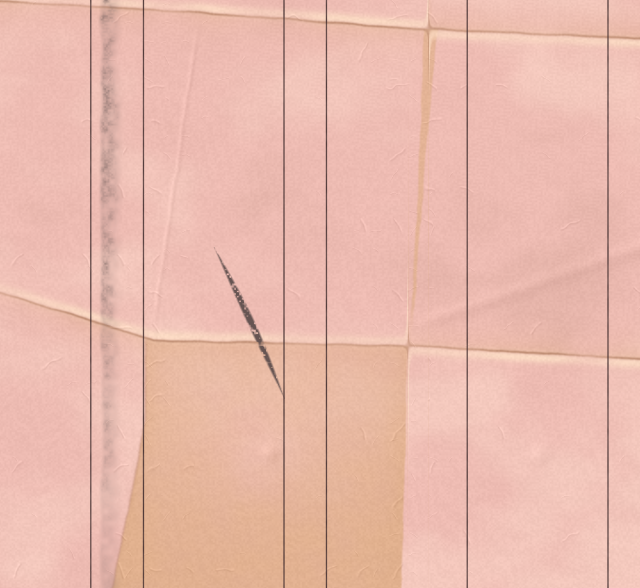
This texture is drawn by a Shadertoy shader. Its source:

```glsl
// Aged pink ledger paper with six ruled vertical lines, two folds and a tan stain.
// Noise mottles the sheet, embossed distance fields make the wrinkles, and grain
// breaks up the graphite smudge and the tapered pencil stroke.

const vec3 PINK = vec3(0.932, 0.735, 0.700);
const vec3 PALE = vec3(0.955, 0.785, 0.740);
const vec3 DUSK = vec3(0.870, 0.680, 0.635);
const vec3 CREAM = vec3(0.985, 0.860, 0.765);
const vec3 TAN = vec3(0.880, 0.690, 0.555);
const vec3 BROWN = vec3(0.700, 0.500, 0.395);
const vec3 GRAPHITE = vec3(0.400, 0.330, 0.320);
const vec3 INK = vec3(0.270, 0.190, 0.190);

float hash(vec2 p) {
  return fract(sin(dot(p, vec2(127.1, 311.7))) * 43758.5);
}

float noise(vec2 p) {
  vec2 i = floor(p), f = fract(p);
  f = f * f * (3.0 - 2.0 * f);
  return mix(mix(hash(i), hash(i + vec2(1, 0)), f.x),
             mix(hash(i + vec2(0, 1)), hash(i + 1.0), f.x), f.y);
}

float fbm(vec2 p) {
  float sum = 0.0, amp = 0.53;
  for (int i = 0; i < 4; i++) {
    sum += amp * noise(p);
    p = p * 2.03 + 17.3;
    amp *= 0.5;
  }
  return sum;
}

float bell(float d, float width) { return exp(-d * d / (width * width)); }

// Height of a fold running through four points
float foldHeight(float x, vec4 xs, vec4 ys) {
  vec3 t = clamp((x - xs.xyz) / (xs.yzw - xs.xyz), 0.0, 1.0);
  return ys.x + dot(t, ys.yzw - ys.xyz);
}

// Position along a segment (0 to 1) and signed distance to its left
vec2 segmentFrame(vec2 p, vec2 a, vec2 b) {
  vec2 dir = b - a, q = p - a;
  return vec2(dot(q, dir) / dot(dir, dir), (dir.x * q.y - dir.y * q.x) / length(dir));
}

// Light on one side and shade on the other, fading at both ends
float emboss(vec2 frame, float width) {
  float ends = smoothstep(0.0, 0.15, frame.x) * smoothstep(0.0, 0.15, 1.0 - frame.x);
  return 2.0 * frame.y / width * bell(frame.y, width) * ends;
}

float dimple(vec2 p, vec2 center) {
  vec2 q = (p - center) / 0.015;
  return (q.y - q.x) * exp(-dot(q, q));
}

// Short random wrinkles, at most one per cell
float wrinkles(vec2 p, float cells, float chance) {
  vec2 id = floor(p * cells), q = fract(p * cells) - 0.5;
  float angle = (hash(id + 3.1) - 0.5) * 2.4;
  vec2 arm = vec2(cos(angle), sin(angle)) * mix(0.15, 0.4, hash(id + 7.7));
  q.y += 0.12 * (noise(q * 5.0 + id) - 0.5);
  return emboss(segmentFrame(q, -arm, arm), 0.035) * step(hash(id), chance);
}

// Bright ridge beside a brown groove; the lit side swaps at flipX
vec3 addFold(vec3 col, vec2 p, float d, float flipX) {
  float s = d * mix(1.0, -1.0, smoothstep(-0.01, 0.01, p.x - flipX));
  float wear = 0.55 + 0.7 * noise(p * vec2(14, 5));
  col = mix(col, TAN, 0.4 * wear * exp(-abs(s) / 0.025) * smoothstep(-0.002, 0.002, -s));
  col = mix(col, CREAM, 0.75 * wear * bell(s - 0.007, 0.009));
  return mix(col, BROWN, 0.6 * wear * bell(s + 0.001, 0.0024));
}

void mainImage(out vec4 fragColor, in vec2 fragCoord) {
  vec2 p = fragCoord / iResolution.y;
  float aa = 0.7 / iResolution.y;
  float grain = noise(p * 330.0), wobble = fbm(p * 24.0) - 0.5;

  // Mottled paper
  float cloud = fbm(p * vec2(4, 6) + 5.0);
  vec3 col = mix(PINK, PALE, smoothstep(0.48, 0.78, cloud));
  col = mix(col, DUSK, 0.55 * (1.0 - smoothstep(0.2, 0.47, cloud)));

  // Fold distances
  float upper = p.y - foldHeight(p.x, vec4(0, 0.347, 0.729, 1.088), vec4(0.999, 0.979, 0.95, 0.933));
  float lower = p.y - foldHeight(p.x, vec4(0, 0.262, 0.694, 1.088), vec4(0.504, 0.422, 0.412, 0.388));
  upper += 0.004 * wobble;
  lower += 0.004 * wobble;

  // Tan panel below the lower fold, and the tapering strip above it
  float left = p.x - min(0.248, 0.191 + 0.2 * p.y) + 0.005 * wobble;
  float side = min(left, 0.683 + 0.026 * p.y - p.x + 0.005 * wobble);
  float tone = mix(0.9, 0.45, smoothstep(0.0, 0.4, p.y)) + 0.3 * exp(-max(side, 0.0) / 0.03);
  tone *= 1.0 - 0.6 * bell(length(p - vec2(0.44, 0.24)), 0.08);
  col = mix(col, TAN, min(tone + 0.3 * wobble, 1.0) * smoothstep(-0.002, 0.003, min(side, -lower)));
  col = mix(col, BROWN, 0.3 * bell(left, 0.0025) * smoothstep(0.0, 0.01, -lower));
  float rise = clamp((p.y - 0.44) / 0.51, 0.0, 1.0);
  float strip = mix(0.002, 0.011, rise * rise) - abs(p.x - mix(0.7, 0.733, rise) + 0.006 * wobble);
  col = mix(col, TAN, 0.8 * smoothstep(-0.003, 0.002, strip) * smoothstep(0.43, 0.5, p.y) * step(upper, 0.0));

  // Folds, faint creases, wrinkles and dimples
  col = addFold(col, p, upper, 0.729);
  col = addFold(col, p, lower, 0.694);
  vec2 bent = p + 0.006 * wobble;
  float relief = 0.6 * emboss(segmentFrame(bent, vec2(0.258, 0.42), vec2(0.34, 0.98)), 0.004);
  relief += 0.5 * emboss(segmentFrame(bent, vec2(0.69, 0.44), vec2(1.15, 0.6)), 0.012);
  float worn = max(bell(p.x - 0.25, 0.07), bell(p.x - 0.69, 0.05));
  relief += 0.7 * wrinkles(p, 17.0, 0.1 + 0.5 * worn) + 0.5 * wrinkles(p + 3.7, 31.0, 0.04 + 0.4 * worn);
  relief += dimple(p, vec2(0.46, 0.228)) + 0.7 * dimple(p, vec2(0.92, 0.228));
  col += 0.055 * relief + 0.035 * (grain - 0.5) + 0.02 * wobble;

  // Graphite smudge, sharper on its left side
  float smudge = smoothstep(0.168, 0.178, p.x + 0.01 * wobble);
  smudge *= 1.0 - smoothstep(0.178, 0.212, p.x + 0.02 * wobble);
  smudge *= mix(0.22, 0.55, smoothstep(0.0, 0.7, p.y)) * (0.3 + 0.9 * noise(p * 100.0));
  col = mix(col, GRAPHITE, 0.85 * smudge * (0.5 + 0.7 * grain));

  // Tapered pencil stroke
  vec2 stroke = segmentFrame(p, vec2(0.364, 0.58), vec2(0.484, 0.322));
  float arch = sin(3.1416 * clamp(stroke.x, 0.0, 1.0));
  float body = 0.0062 * arch - abs(stroke.y - 0.003 * arch);
  float lead = smoothstep(-0.002, 0.003, body) * step(abs(stroke.x - 0.5), 0.5);
  col = mix(col, GRAPHITE, lead * smoothstep(-0.05, 0.5, noise(p * 240.0)));

  // Ruled lines
  float rules[6] = float[6](0.1544, 0.244, 0.483, 0.5552, 0.7946, 1.034);
  for (int i = 0; i < 6; i++) {
    float d = abs(p.x - rules[i]) - 0.0011;
    col = mix(col, INK, (0.78 + 0.15 * noise(p * 90.0)) * smoothstep(-aa, aa, -d));
  }
  fragColor = vec4(clamp(col, 0.0, 1.0), 1.0);
}
```
